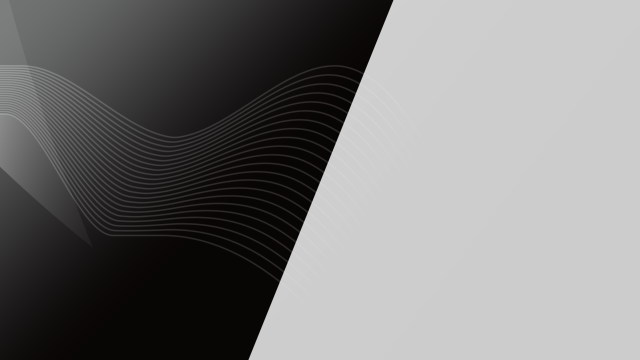
A Shadertoy shader for this background:

```glsl
// A pale slanted panel over a diagonal black-to-grey gradient, with a glossy
// leaf at the left and a ribbon of fine wavy strands. The strands blend two
// guide curves; all lengths are in canvas heights, with depth d down from the top.

#define STRANDS 22
#define STRAND_WIDTH 0.0013
#define STRAND_GLOW 0.15
#define STRAND_ON_PANEL 0.018
#define LOWER_SQUEEZE 0.72
#define PANEL_FOOT 0.690
#define PANEL_SLANT 0.403
#define LEAF_GLOW 0.17
#define VEIL_GLOW 0.045

const vec3 WARM_BLACK = vec3(0.032, 0.020, 0.018);
const vec3 COOL_GREY  = vec3(0.443, 0.450, 0.448);
const vec3 PANEL_GREY = vec3(0.800);

// Coverage of the side where the signed distance is negative
float inside(float dist, float pixel) {
    return 1.0 - smoothstep(-0.7 * pixel, 0.7 * pixel, dist);
}

// Guide curves: depth of the upper and lower rims of the ribbon
float upperRim(float x) {
    float fall = max(x - 0.93, 0.0);
    return 0.183 + 0.2 * (smoothstep(0.06, 0.50, x) - smoothstep(0.47, 0.93, x))
         + 3.5 * fall * fall;
}

float lowerRim(float x) {
    float fall = max(x - 0.45, 0.0);
    return 0.316 + 0.02 * min(x, 0.3) + 0.332 * smoothstep(0.015, 0.315, x)
         + 1.2 * fall * fall;
}

// Strand at blend a: 0 is the upper rim, 1 the lower rim
float strandDepth(float x, float a) {
    float u = x / mix(1.0, LOWER_SQUEEZE, a);
    return mix(upperRim(u), lowerRim(u * LOWER_SQUEEZE), a);
}

float strands(vec2 p, float pixel) {
    float width = max(STRAND_WIDTH, 0.5 * pixel);
    float sum = 0.0;
    for (int i = 0; i < STRANDS; i++) {
        float a = float(i) / float(STRANDS - 1);
        float depth = strandDepth(p.x, a);
        float slope = (strandDepth(p.x + 0.002, a) - depth) / 0.002;
        float dist = abs(p.y - depth) / sqrt(1.0 + slope * slope);
        float fade = 1.0 - smoothstep(1.08, 1.20, p.x / mix(1.0, LOWER_SQUEEZE, a));
        sum += fade * (1.0 - smoothstep(0.0, width + pixel, dist)) * STRAND_WIDTH / width;
    }
    return min(sum, 1.6);
}

void mainImage(out vec4 fragColor, in vec2 fragCoord) {
    float pixel = 1.0 / iResolution.y;
    vec2 p = fragCoord * pixel;
    p.y = 1.0 - p.y;

    // Diagonal gradient
    float light = 1.0 - smoothstep(0.0, 1.23, p.x + p.y);
    vec3 color = mix(WARM_BLACK, COOL_GREY, light);
    color.gb += 0.012 * light * (1.0 - light);

    // Glossy leaf: a faint veil above the lower rim, a brighter body below it
    float rightEdge = 0.025 + 0.27 * p.y + 0.1 * p.y * p.y;
    float lowerEdge = 0.463 + 0.95 * p.x - 0.3 * p.x * p.x;
    float leaf = inside(p.x - rightEdge, pixel) * inside((p.y - lowerEdge) * 0.75, pixel);
    float body = inside((lowerRim(p.x) - p.y) * 0.6, pixel);
    color += leaf * mix(VEIL_GLOW, LEAF_GLOW * exp(-6.0 * p.x), body);

    // Slanted panel, a touch lighter along its upper left
    float panelDist = (p.x - PANEL_FOOT - PANEL_SLANT * (1.0 - p.y))
                    / sqrt(1.0 + PANEL_SLANT * PANEL_SLANT);
    float panel = inside(-panelDist, pixel);
    vec3 panelColor = PANEL_GREY + 0.015 * exp(-3.0 * panelDist - p.y);
    color = mix(color, panelColor, panel);

    // Strands, almost lost on the panel
    color += strands(p, pixel) * mix(STRAND_GLOW, STRAND_ON_PANEL, panel);

    fragColor = vec4(clamp(color, 0.0, 1.0), 1.0);
}
```
